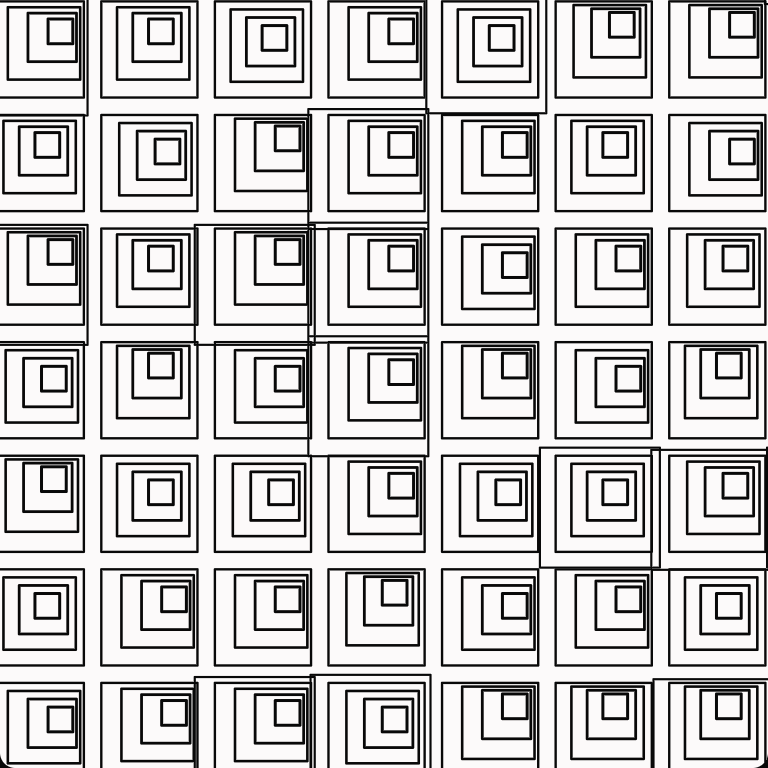
Reproduce this pattern procedurally as a WebGL 2 fragment shader.

```glsl
#version 300 es
precision highp float;

uniform vec2 u_resolution;
out vec4 fragColor;

// Lengths are fractions of the canvas height
const vec3 PAPER = vec3(0.99, 0.98, 0.98);
const vec3 INK = vec3(0.03, 0.03, 0.03);
const float PITCH = 0.1479;              // distance between cells
const vec2 FIRST_CENTER = vec2(0.0466, 0.0482);
const int NESTED = 4;                    // squares in every cell
const float OUTER_HALF = 0.0626;         // half side of the outer square
const float HALF_STEP = 0.0155;          // shrink per nested square
const float OUTER_WIDTH = 0.0031;        // line width of the outer square
const float WIDTH_STEP = 0.00027;        // inner lines are slightly heavier
const float DRIFT_MIN = 0.0050;          // smallest shift per nested square
const float DRIFT_STEP = 0.00285;        // spacing of the drift levels
const float DRIFT_LEVELS = 3.0;
const float FRAME_CHANCE = 0.24;         // cells with an extra large square
const float CORNER_RADIUS = 0.02;        // dark rounding of the lower corners

float hash(vec2 cell, float seed) {
    return fract(sin(dot(cell, vec2(127.1, 311.7)) + seed * 74.7) * 43758.5453);
}

float squareDistance(vec2 p, float halfSide) {
    vec2 q = abs(p) - halfSide;
    return length(max(q, 0.0)) + min(max(q.x, q.y), 0.0);
}

float coverage(float dist, float pixel) {
    return clamp(0.5 - dist / pixel, 0.0, 1.0);
}

// Distance to the drifting nested outlines of one cell
float cellDistance(vec2 p, vec2 cell) {
    vec2 level = floor(DRIFT_LEVELS * vec2(hash(cell, 1.0), hash(cell, 2.0)));
    vec2 drift = DRIFT_MIN + DRIFT_STEP * level;
    int first = hash(cell, 3.0) < FRAME_CHANCE ? -1 : 0;
    float nearest = 1.0;
    for (int i = first; i < NESTED; i++) {
        float k = float(i);
        float edge = abs(squareDistance(p - k * drift, OUTER_HALF - k * HALF_STEP));
        nearest = min(nearest, edge - 0.5 * (OUTER_WIDTH + k * WIDTH_STEP));
    }
    return nearest;
}

// Distance to the area outside the two rounded lower corners
float cornerDistance(vec2 p, float aspect) {
    vec2 q = vec2(abs(p.x - 0.5 * aspect) - 0.5 * aspect, -p.y) + CORNER_RADIUS;
    return CORNER_RADIUS - length(max(q, 0.0));
}

void main() {
    vec2 p = gl_FragCoord.xy / u_resolution.y;
    float pixel = 1.0 / u_resolution.y;
    vec2 home = floor((p - FIRST_CENTER) / PITCH + 0.5);

    // Large squares reach into neighbouring cells
    float lines = 1.0;
    for (int y = -1; y <= 1; y++) {
        for (int x = -1; x <= 1; x++) {
            vec2 cell = home + vec2(x, y);
            lines = min(lines, cellDistance(p - FIRST_CENTER - cell * PITCH, cell));
        }
    }

    float corners = cornerDistance(p, u_resolution.x / u_resolution.y);
    float ink = max(coverage(lines, pixel), coverage(corners, pixel));
    fragColor = vec4(mix(PAPER, INK, ink), 1.0);
}
```
